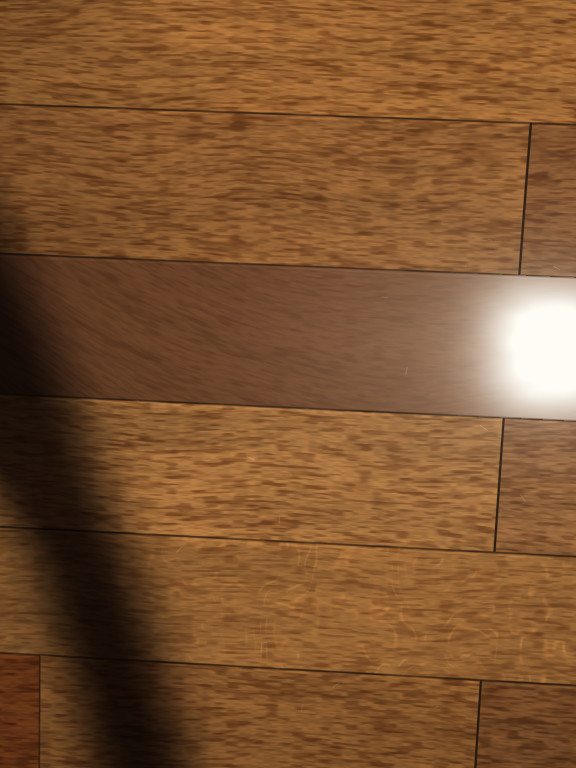
Write a Shadertoy shader that draws this texture.

```glsl
// Varnished oak floorboards in slight perspective, with a soft shadow and a lamp glare.

const vec3 BOARD[6] = vec3[6](            // base tone of each row, top to bottom
    vec3(.60, .395, .20), vec3(.56, .365, .19), vec3(.40, .245, .145),
    vec3(.62, .42, .225), vec3(.575, .385, .20), vec3(.56, .365, .185));
const vec3 PORE_TINT = vec3(.74, .66, .60);
const vec3 SEAM_COLOR = vec3(.15, .10, .06);
const vec3 HAZE_COLOR = vec3(.80, .70, .61);
const vec3 GLARE_COLOR = vec3(1., .99, .96);
const vec3 SHADOW_TINT = vec3(.19, .155, .15);
const vec3 OFFCUT_TINT = vec3(.86, .84, .88);
const vec3 RED_TINT = vec3(.90, .72, .62);
const vec2 GLARE_POS = vec2(.72, .455);
const float GLARE_SIZE = .092;
const float SEAM_WIDTH = .0024;
const float JOINT_WIDTH = .0032;
const float LEFT_JOINT = .057;
const float CURLY_ROW = 4., GLOSSY_ROW = 2., LAST_ROW = 5.;
const int SCRATCHES = 14;

float hash(vec2 p) {
    vec3 q = fract(vec3(p.xyx) * .1031);
    q += dot(q, q.yzx + 33.33);
    return fract((q.x + q.y) * q.z);
}

float noise(vec2 p) {
    vec2 i = floor(p), f = fract(p);
    f = f * f * (3. - 2. * f);
    return mix(mix(hash(i), hash(i + vec2(1, 0)), f.x),
               mix(hash(i + vec2(0, 1)), hash(i + vec2(1, 1)), f.x), f.y);
}

// Coverage of a line of the given width at a distance from its axis
float line(float dist, float width, float aa) {
    return 1. - smoothstep(-aa, aa, abs(dist) - .5 * width);
}

float segment(vec2 p, vec2 a, vec2 b) {
    vec2 d = b - a;
    return length(p - a - d * clamp(dot(p - a, d) / dot(d, d), 0., 1.));
}

// Wood of one plank: g.x runs along the board, g.y across it
vec3 wood(vec2 g, float row, float plank) {
    vec2 s = g;
    if (row == GLOSSY_ROW) s.y -= .6 * (g.x - .9 * g.x * g.x);
    s.y += .012 * (noise(s * vec2(6., 9.) + plank * 7.3) - .5);
    s += plank * vec2(3.17, 1.73);
    float pores = smoothstep(.42, .85, noise(s * vec2(52., 340.)));
    float dashes = smoothstep(.5, .9, noise(s * vec2(30., 210.) + 17.));
    float fine = noise(s * vec2(110., 480.) + 40.);
    float streak = noise(s * vec2(4., 60.) + 90.);
    float cloud = noise(g * vec2(5., 8.) + plank * 5.1);
    float contrast = row == GLOSSY_ROW ? .45 : row == CURLY_ROW ? .75 : 1.;
    vec3 c = BOARD[int(row)] * mix(vec3(1), PORE_TINT, contrast * (.75 * pores + .45 * dashes));
    c *= 1. + contrast * (.20 * (fine - .5) + .13 * (streak - .5)) + .12 * (cloud - .5);
    // Pale curly flecks, denser to the right
    if (row == CURLY_ROW) {
        float f = noise(g * vec2(15., 10.) + 4.) + .2 * noise(g * vec2(60., 45.));
        float curl = 1. - smoothstep(0., .22, abs(fract(f * 6.) - .5));
        float patches = smoothstep(.3, .8, noise(g * vec2(45., 90.)));
        c *= 1. + (.06 + .16 * g.x) * curl * patches;
    }
    return c;
}

// Soft arm-like shadow, entering at the left and running to the bottom
float shadow(vec2 p) {
    float right = -.13 + .5 * p.y - .12 * p.y * p.y;
    float left = right - mix(.20, .125, smoothstep(.48, .75, p.y));
    float body = smoothstep(-.055, .06, right - p.x) * smoothstep(-.055, .05, p.x - left);
    return body * mix(.95, 1., smoothstep(.5, .9, p.y));
}

void mainImage(out vec4 fragColor, in vec2 fragCoord) {
    // x runs right 0 to .75, y runs down 0 to 1
    vec2 uv = fragCoord / iResolution.xy;
    vec2 p = vec2(.75 * uv.x, 1. - uv.y);
    float aa = .8 / iResolution.y;

    // Perspective: straighten the boards, then count rows
    float along = p.x * (1. + .115 * p.y);
    float across = (p.y - .032 * p.x) / (1. + .0294 * p.x);
    float d = across - .1354;
    float r = 1. + d * (4.96 + .893 * d);
    float rowsPerUnit = 4.96 + 1.786 * d;
    float row = clamp(floor(r), 0., LAST_ROW);

    // Butt joints on every second row
    float jointed = mod(row, 2.);
    float rightJoint = .7075 - .0035 * row;
    float offcut = jointed * step(rightJoint, along);
    float leftPiece = row == LAST_ROW ? step(along, LEFT_JOINT) : 0.;
    vec3 col = wood(vec2(along, across), row, row * 3. + offcut + 2. * leftPiece);
    col *= mix(vec3(1), OFFCUT_TINT, offcut) * mix(vec3(1), RED_TINT, leftPiece);

    // Seams with a faint lit bevel below
    float seamDist = (r - round(r)) / rowsPerUnit;
    float wear = .6 + .35 * noise(vec2(along * 30., round(r) * 9.));
    col *= 1. + .12 * line(seamDist - .0035, .002, aa);
    float seam = line(seamDist, SEAM_WIDTH, aa) * wear;
    float joint = jointed * line(along - rightJoint, JOINT_WIDTH, aa);
    if (row == LAST_ROW) joint = max(joint, .7 * line(along - LEFT_JOINT, SEAM_WIDTH, aa));
    float gap = max(seam, joint);
    col = mix(col, SEAM_COLOR, gap);

    // Room light and shadow
    col *= 1.04 - .17 * smoothstep(.3, 0., p.x) - .10 * smoothstep(.75, 1., p.y);
    col *= mix(vec3(1), SHADOW_TINT, shadow(p));

    // Lamp reflection: wide haze and a blunt core, strongest on the glossy board
    vec2 q = p - GLARE_POS;
    float gloss = row == GLOSSY_ROW ? 1. : .5;
    vec2 spread = q * vec2(3.2, 5.);
    float near = length(q * vec2(8., 8.));
    float haze = .42 * exp(-dot(spread, spread)) + .4 * exp(-near * near);
    col = mix(col, HAZE_COLOR, haze * gloss * (1. - .6 * gap));
    vec2 blunt = pow(abs(q) / GLARE_SIZE, vec2(2.6));
    float core = 1.3 * exp(-1.2 * (blunt.x + blunt.y));
    core *= .93 + .14 * noise(vec2(along * 30., across * 60.));
    col = mix(col, GLARE_COLOR, min(core, 1.) * (gloss * 1.5 - .5) * (1. - .6 * gap));

    // Fine scratches scattered over the varnish
    for (int i = 0; i < SCRATCHES; i++) {
        float k = float(i);
        vec2 a = vec2(.2 + .55 * hash(vec2(k, 3.)), .25 + .7 * hash(vec2(k, 8.)));
        vec2 b = a + .018 * (vec2(hash(vec2(k, 15.)), hash(vec2(k, 21.))) - .5);
        col += .10 * line(segment(p, a, b), .001, aa);
    }
    fragColor = vec4(clamp(col, 0., 1.), 1.);
}
```
